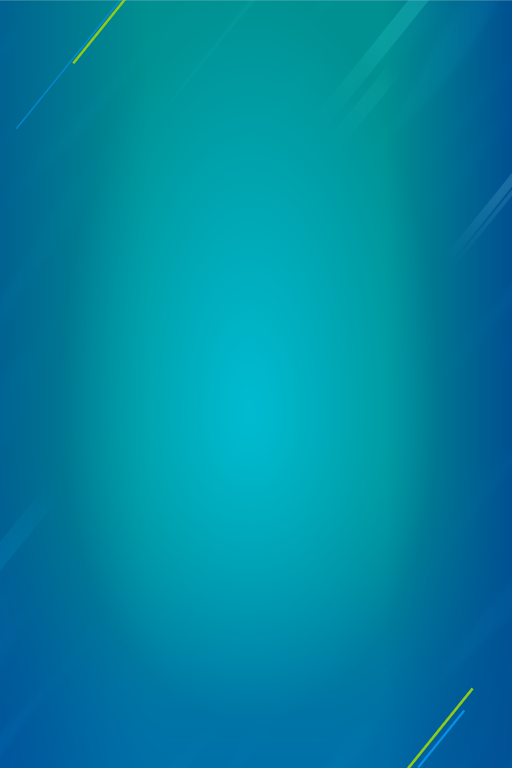
This background is drawn by a Shadertoy shader. Its source:

```glsl
// A cyan glow on teal that deepens to blue at the sides and the bottom,
// crossed by parallel diagonal streaks: soft bands, faint noise sheen and
// thin bright lines. Lengths are in canvas heights, origin at lower left.

const vec3 CYAN       = vec3(0.00, 0.74, 0.83);
const vec3 TEAL       = vec3(0.00, 0.565, 0.57);
const vec3 LEFT_BLUE  = vec3(0.00, 0.385, 0.57);
const vec3 RIGHT_BLUE = vec3(0.00, 0.315, 0.57);
const vec3 FLOOR_BLUE = vec3(0.00, 0.44, 0.66);
const vec3 DEEP_BLUE  = vec3(0.00, 0.33, 0.61);
const vec3 LIME       = vec3(0.56, 0.80, 0.10);
const vec3 AZURE      = vec3(0.03, 0.56, 0.90);
const vec3 MINT       = vec3(0.10, 0.72, 0.72);
const vec3 PALE_BLUE  = vec3(0.25, 0.60, 0.75);
const vec3 SEA_BLUE   = vec3(0.00, 0.52, 0.72);

const vec2  GLOW_CENTRE = vec2(0.488, 0.46);   // fraction of the canvas
const float GLOW_WIDTH  = 0.37;
const float GLOW_ABOVE  = 0.56;
const float GLOW_BELOW  = 0.40;
const vec2  STREAK_DIR  = vec2(0.628, 0.778);  // up and to the right
const float SHEEN       = 0.05;
const float TOP_RULE    = 0.0015;

vec2 hashGradient(vec2 cell) {
    vec2 h = vec2(dot(cell, vec2(127.1, 311.7)), dot(cell, vec2(269.5, 183.3)));
    return 2.0 * fract(sin(h) * 43758.55) - 1.0;
}

float gradientNoise(vec2 p) {
    vec2 i = floor(p), f = fract(p);
    vec2 u = f * f * f * (f * (f * 6.0 - 15.0) + 10.0);
    vec2 e = vec2(0.0, 1.0);
    float low  = mix(dot(hashGradient(i), f),
                     dot(hashGradient(i + e.yx), f - e.yx), u.x);
    float high = mix(dot(hashGradient(i + e.xy), f - e.xy),
                     dot(hashGradient(i + e.yy), f - e.yy), u.x);
    return mix(low, high, u.y);
}

// Coordinates along and across the streak direction
vec2 streakSpace(vec2 p) {
    return vec2(dot(p, STREAK_DIR), dot(p, vec2(STREAK_DIR.y, -STREAK_DIR.x)));
}

// Coverage of a streak rising from its lower end, with fading ends
float streak(vec2 p, vec2 lowerEnd, float len, float width, vec2 fade) {
    vec2 q = streakSpace(p - lowerEnd);
    float pixel = 1.0 / iResolution.y;
    float body = clamp(0.5 + (0.5 * width - abs(q.y)) / pixel, 0.0, 1.0);
    vec2 soft = max(fade, vec2(pixel));
    return body * smoothstep(0.0, soft.x, q.x) * smoothstep(0.0, soft.y, len - q.x);
}

vec3 background(vec2 uv) {
    vec2 d = uv - GLOW_CENTRE;

    // Blue at the two sides, then rising from the floor
    float left  = clamp((0.29 - uv.x) / 0.29, 0.0, 1.0);
    float right = clamp((uv.x - 0.75) / 0.25, 0.0, 1.0);
    vec3 col = mix(TEAL, LEFT_BLUE, left);
    col = mix(col, RIGHT_BLUE, right);
    vec3 ground = mix(FLOOR_BLUE, DEEP_BLUE, smoothstep(0.15, 0.55, abs(d.x)));
    ground = mix(ground, RIGHT_BLUE, 0.6 * right);
    col = mix(col, ground, smoothstep(0.42, -0.04, uv.y));

    // Oval glow, rounded at its peak
    float reach = d.y > 0.0 ? GLOW_ABOVE : GLOW_BELOW;
    float r = length(vec2(d / vec2(GLOW_WIDTH, reach)));
    r = sqrt(r * r + 0.004);
    return mix(col, CYAN, clamp(1.0 - r, 0.0, 1.0));
}

void mainImage(out vec4 fragColor, in vec2 fragCoord) {
    vec2 uv = fragCoord / iResolution.xy;
    vec2 p = fragCoord / iResolution.y;
    vec3 col = background(uv);

    // Faint sheen: noise stretched along the streaks, away from the glow
    float sheen = smoothstep(0.05, 0.4, gradientNoise(streakSpace(p) * vec2(4.0, 28.0)));
    float away = smoothstep(0.35, 0.65, length(uv - GLOW_CENTRE));
    col += SHEEN * sheen * away * vec3(0.1, 0.5, 0.5);

    // Soft bands
    col = mix(col, MINT, 0.42 * streak(p, vec2(0.400, 0.820), 0.30, 0.021, vec2(0.22, 0.0)));
    col = mix(col, MINT, 0.18 * streak(p, vec2(0.425, 0.800), 0.15, 0.020, vec2(0.10, 0.05)));
    col = mix(col, PALE_BLUE, 0.38 * streak(p, vec2(0.573, 0.650), 0.22, 0.011, vec2(0.15, 0.0)));
    col = mix(col, PALE_BLUE, 0.30 * streak(p, vec2(0.581, 0.643), 0.22, 0.005, vec2(0.15, 0.0)));
    col = mix(col, SEA_BLUE, 0.30 * streak(p, vec2(-0.010, 0.263), 0.15, 0.024, vec2(0.0, 0.12)));
    col = mix(col, MINT, 0.12 * streak(p, vec2(0.182, 0.818), 0.24, 0.004, vec2(0.15, 0.0)));

    // Bright lines in opposite corners
    col = mix(col, AZURE, 0.80 * streak(p, vec2(0.021, 0.832), 0.24, 0.0017, vec2(0.0)));
    col = mix(col, LIME, streak(p, vec2(0.095, 0.917), 0.15, 0.0032, vec2(0.0)));
    col = mix(col, AZURE, streak(p, vec2(0.544, 0.000), 0.097, 0.0030, vec2(0.0)));
    col = mix(col, LIME, streak(p, vec2(0.531, -0.001), 0.135, 0.0034, vec2(0.0)));

    // Pale rule along the top edge
    col = mix(col, vec3(0.6, 0.75, 0.78), 0.45 * smoothstep(TOP_RULE, 0.0, 1.0 - p.y));
    fragColor = vec4(col, 1.0);
}
```
